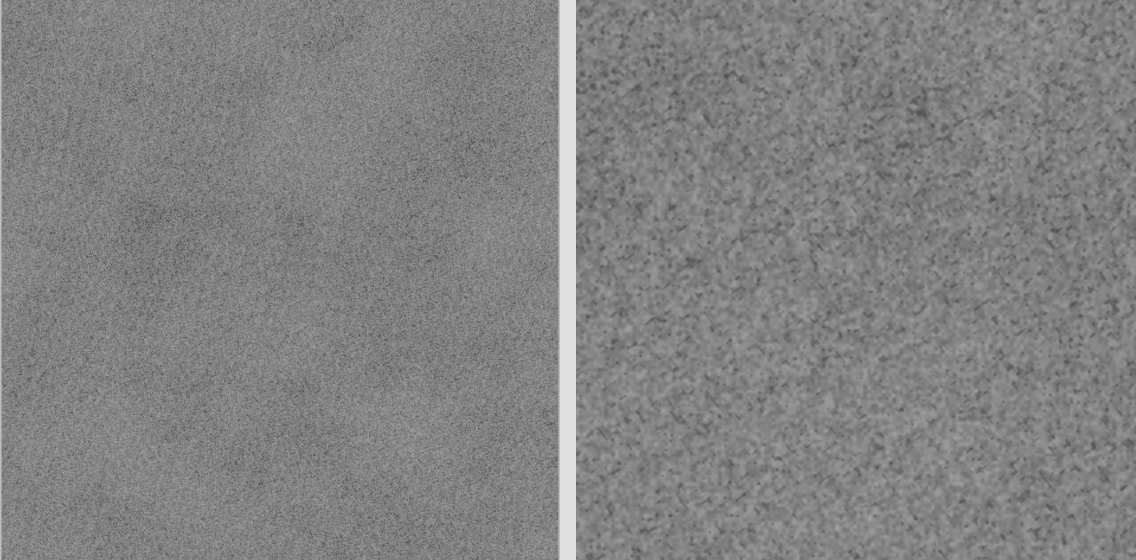
Left, the full canvas; right, a detail of the centre.
Give the GLSL for this texture, as a three.js fragment shader.

```glsl
// Draws a fine-grained grey concrete slab with faint cloudy stains and dark pores.
varying vec2 vUv;

const vec3 BASE_GREY = vec3(0.519, 0.521, 0.519);
const vec3 STAIN_TINT = vec3(1.0, 0.99, 1.06);   // stains lose a little more blue
const vec3 EDGE_GREY = vec3(0.74);
const float EDGE_WIDTH = 0.003;
const float CLOUD_SCALE = 6.0;
const float CLOUD_CONTRAST = 0.07;
const float STAIN_SCALE = 13.0;
const float STAIN_DEPTH = 0.022;
const float GRAIN_SCALE = 345.0;
const float GRAIN_CONTRAST = 0.108;
const float PORE_SCALE = 370.0;
const float PORE_DEPTH = 0.095;
const float STREAK_CONTRAST = 0.010;

float hash(vec2 p) {
  return fract(sin(dot(p, vec2(12.9898, 78.233))) * 43758.5453);
}

float valueNoise(vec2 p) {
  vec2 cell = floor(p);
  vec2 f = fract(p);
  f = f * f * (3.0 - 2.0 * f);
  float low = mix(hash(cell), hash(cell + vec2(1.0, 0.0)), f.x);
  float high = mix(hash(cell + vec2(0.0, 1.0)), hash(cell + vec2(1.0, 1.0)), f.x);
  return mix(low, high, f.y);
}

// Layered noise, centred near 0.5
float fbm(vec2 p) {
  float sum = 0.0;
  float weight = 0.5;
  for (int i = 0; i < 5; i++) {
    sum += weight * valueNoise(p);
    p = mat2(0.8, 0.6, -0.6, 0.8) * p * 2.03 + 17.3;
    weight *= 0.55;
  }
  return sum / 1.055;
}

void main() {
  // Broad clouds, smaller stains and faint horizontal streaks
  float cloud = fbm(vUv * CLOUD_SCALE + 3.7) - 0.5;
  float stain = smoothstep(0.56, 0.8, fbm(vUv * STAIN_SCALE + 41.0));
  float streak = valueNoise(vUv * vec2(9.0, 90.0) + 8.0) - 0.5;

  // Fine grain from two overlapping sizes, turned so that no lattice shows
  vec2 turned = mat2(0.8, 0.6, -0.6, 0.8) * vUv;
  float grain = valueNoise(turned * GRAIN_SCALE + 400.0) - 0.5;
  grain += valueNoise(vUv * GRAIN_SCALE * 1.37 + 61.0) - 0.5;

  // Dark pores, denser where the surface is darker
  float poreLimit = 0.69 + 0.2 * cloud - 0.06 * stain;
  vec2 poreSpot = mat2(0.6, 0.8, -0.8, 0.6) * vUv * PORE_SCALE + 529.0;
  float pore = smoothstep(poreLimit, poreLimit + 0.24, valueNoise(poreSpot));

  vec3 color = BASE_GREY + CLOUD_CONTRAST * cloud + STREAK_CONTRAST * streak;
  color += GRAIN_CONTRAST * grain;
  color -= STAIN_TINT * (STAIN_DEPTH * stain + PORE_DEPTH * pore);

  // Thin pale rims along the left and right sides
  float side = min(vUv.x, 1.0 - vUv.x);
  float rim = 1.0 - smoothstep(0.5 * EDGE_WIDTH, 1.3 * EDGE_WIDTH, side);
  color = mix(color, EDGE_GREY, rim);

  gl_FragColor = vec4(color, 1.0);
}
```
